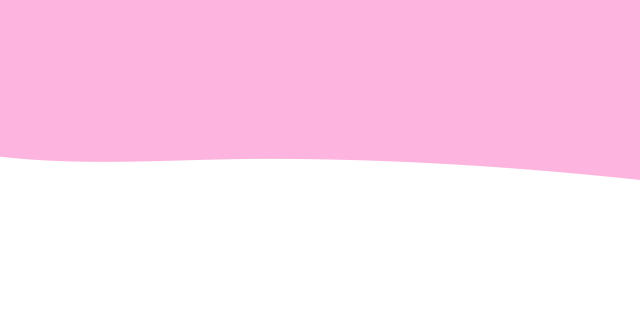
Reproduce this background procedurally as a Shadertoy shader.

```glsl
// Flat pink field above a white ground, divided by one gently waving edge.

const vec3 PINK = vec3(0.992, 0.710, 0.876);
const vec3 WHITE = vec3(1.0);

// Cubic Hermite curve through two heights with given end slopes, t in 0..1.
float hermite(float startY, float endY, float startSlope, float endSlope, float t) {
    float s = 1.0 - t;
    float blend = t * t * (3.0 - 2.0 * t);
    return mix(startY, endY, blend) + startSlope * t * s * s - endSlope * t * t * s;
}

// Height of the wave: a shallow dip, a crest, then a long fall to the right.
float waveHeight(float x, float crestX) {
    const float leftY = 0.5104;
    const float crestY = 0.5036;
    const float rightY = 0.4375;
    return x < crestX
        ? hermite(leftY, crestY, -0.0956, 0.0, x / crestX)
        : hermite(crestY, rightY, 0.0, -0.125, (x - crestX) / (1.0 - crestX));
}

// Coverage of the region above an edge, softened over one pixel.
float coverAbove(float y, float edgeY, float pixel) {
    return clamp((y - edgeY) / pixel + 0.5, 0.0, 1.0);
}

void mainImage(out vec4 fragColor, in vec2 fragCoord) {
    vec2 uv = fragCoord / iResolution.xy;
    float edgeY = waveHeight(uv.x, 0.4167);
    float sky = coverAbove(uv.y, edgeY, 1.0 / iResolution.y);
    fragColor = vec4(mix(WHITE, PINK, sky), 1.0);
}
```
